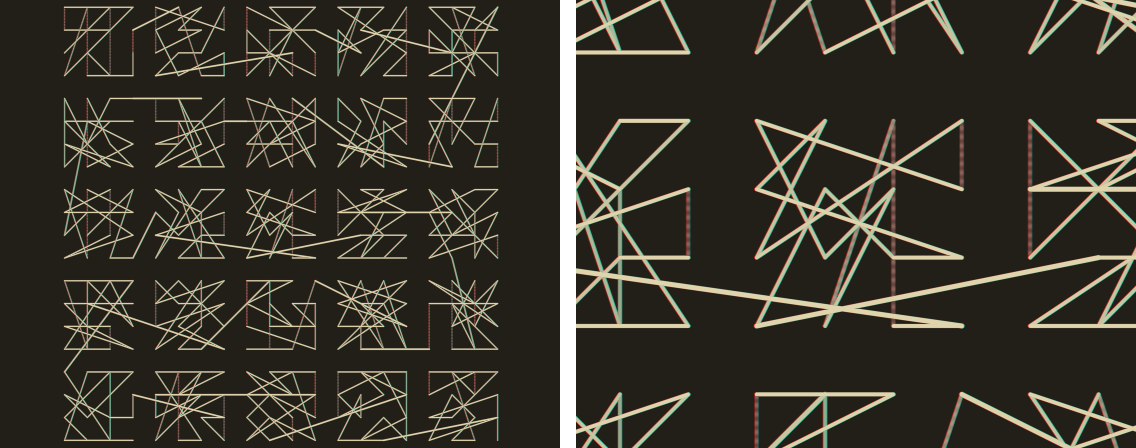
Left, the full canvas; right, a detail of the centre.
Give the GLSL for this pattern, as a WebGL 2 fragment shader.

```glsl
#version 300 es
precision highp float;
// A 5 x 5 grid of tangles: in each cell one thin line visits 16 nodes in
// shuffled order, and links join the cells in a single back-and-forth route.
// Strokes are segment distances with a slight red fringe and uneven ink.

uniform vec2 u_resolution;
out vec4 outColor;

const vec3 GROUND = vec3(0.13, 0.12, 0.09);
const vec3 CREAM  = vec3(0.88, 0.83, 0.68);
const vec3 MINT   = vec3(0.57, 0.67, 0.56);
const vec3 ROSE   = vec3(0.56, 0.38, 0.35);

const int CELLS = 5;              // cells across and down
const int SIDE = 4;               // nodes along a cell edge
const int NODES = 16;             // nodes in a cell
const float SPACING = 0.0407;     // node distance, in canvas widths
const vec2 ORIGIN = vec2(0.1152, 0.0137);
const float HALF_WIDTH = 0.030;   // stroke half width, in node distances
const float LINK_HALF_WIDTH = 0.037;
const float FRINGE = 0.006;       // sideways offset of the red ink

float hash(vec2 p) {
    return fract(sin(dot(p, vec2(12.9898, 78.233))) * 43758.5);
}

int pick(int cell, int slot, int count) {
    float h = hash(vec2(float(cell) + 1.7, float(slot) * 1.31 + 0.4));
    return min(int(h * float(count)), count - 1);
}

float segmentDistance(vec2 p, vec2 a, vec2 b) {
    vec2 ab = b - a;
    float t = clamp(dot(p - a, ab) / dot(ab, ab), 0.0, 1.0);
    return length(p - a - ab * t);
}

float coverage(float d, float halfWidth, float pixel) {
    return 1.0 - smoothstep(-0.7 * pixel, 0.7 * pixel, d - halfWidth);
}

// Cell coordinates along the route, row by row from the top, turning each row
ivec2 routeCell(int n) {
    int row = n / CELLS;
    int col = n % CELLS;
    return ivec2(row % 2 == 0 ? col : CELLS - 1 - col, CELLS - 1 - row);
}

int routeIndex(ivec2 cell) {
    int row = CELLS - 1 - cell.y;
    return row * CELLS + (row % 2 == 0 ? cell.x : CELLS - 1 - cell.x);
}

vec2 nodePosition(int n, int node) {
    return vec2(routeCell(n) * SIDE + ivec2(node % SIDE, node / SIDE));
}

// The first two steps of the shuffle fix the ends of a cell's path
int firstNode(int n) { return pick(n, 0, NODES); }

int lastNode(int n) {
    int swapped = 1 + pick(n, 1, NODES - 1);
    return swapped == firstNode(n) ? 0 : swapped;
}

void swapNodes(inout int order[NODES], int i, int j) {
    int held = order[i];
    order[i] = order[j];
    order[j] = held;
}

vec3 stroke(vec3 base, vec2 p, vec2 a, vec2 b, float halfWidth, vec3 ink, float pixel) {
    vec2 shift = vec2(FRINGE, 0.0);
    float red = coverage(segmentDistance(p + shift, a, b), halfWidth, pixel);
    float rest = coverage(segmentDistance(p - shift, a, b), halfWidth, pixel);
    return max(base, mix(GROUND, ink, vec3(red, rest, rest)));
}

// Level strokes are cream; steep ones turn mint or dotted rose
vec3 inkFor(vec2 a, vec2 b, vec2 p, float seed) {
    vec2 dir = abs(normalize(b - a));
    float dots = 0.85 + 0.15 * sin(p.y * 48.0);
    vec3 steepInk = seed < 0.5 ? MINT : ROSE * dots;
    float steep = smoothstep(0.9, 1.0, dir.y);
    float level = smoothstep(0.6, 1.0, dir.x);
    vec3 slanted = mix(mix(MINT, CREAM, 0.6), CREAM, level);
    return mix(slanted, steepInk, steep);
}

void main() {
    vec2 p = (gl_FragCoord.xy / u_resolution.x - ORIGIN) / SPACING;
    float pixel = 1.0 / (u_resolution.x * SPACING);
    vec3 color = GROUND;

    // Shuffled path inside the nearest cell
    ivec2 cell = clamp(ivec2(floor((p + 0.5) / float(SIDE))), 0, CELLS - 1);
    int n = routeIndex(cell);
    int order[NODES];
    for (int i = 0; i < NODES; i++) order[i] = i;
    swapNodes(order, 0, firstNode(n));
    swapNodes(order, NODES - 1, 1 + pick(n, 1, NODES - 1));
    for (int i = 1; i < NODES - 1; i++)
        swapNodes(order, i, i + pick(n, i + 1, NODES - 1 - i));
    for (int i = 1; i < NODES; i++) {
        vec2 a = nodePosition(n, order[i - 1]);
        vec2 b = nodePosition(n, order[i]);
        vec3 ink = inkFor(a, b, p, hash(a + b * 0.37));
        color = stroke(color, p, a, b, HALF_WIDTH, ink, pixel);
    }

    // Links from the end of each cell to the start of the next
    for (int i = 1; i < CELLS * CELLS; i++) {
        vec2 a = nodePosition(i - 1, lastNode(i - 1));
        vec2 b = nodePosition(i, firstNode(i));
        vec3 ink = inkFor(a, b, p, 0.0);
        color = stroke(color, p, a, b, LINK_HALF_WIDTH, ink, pixel);
    }
    outColor = vec4(color, 1.0);
}
```
